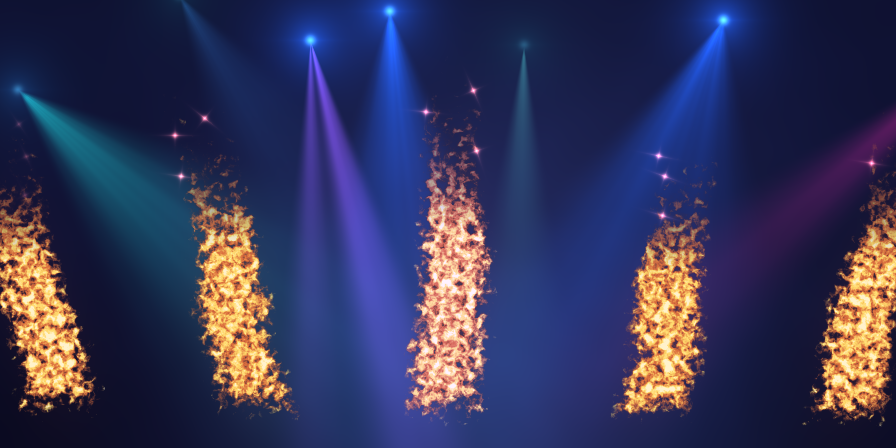
Write a Shadertoy shader that draws this background.

```glsl
vec2 hash2(vec2 p) {
    vec3 q = fract(p.xyx * vec3(0.1031, 0.103, 0.0973));
    q += dot(q, q.yzx + 33.33);
    return fract((q.xx + q.yz) * q.zy);
}

float gradientNoise(vec2 p) {
    vec2 i = floor(p), f = fract(p), u = f * f * f * (f * (f * 6.0 - 15.0) + 10.0);
    vec2 e = vec2(0, 1);
    float a = dot(hash2(i) * 2.0 - 1.0, f);
    float b = dot(hash2(i + e.yx) * 2.0 - 1.0, f - e.yx);
    float c = dot(hash2(i + e.xy) * 2.0 - 1.0, f - e.xy);
    float d = dot(hash2(i + e.yy) * 2.0 - 1.0, f - e.yy);
    return mix(mix(a, b, u.x), mix(c, d, u.x), u.y);
}

float fbm(vec2 p) {
    float sum = 0.0, amp = 0.6;
    for (int i = 0; i < 3; i++) {
        sum += amp * gradientNoise(p);
        p = mat2(1.6, 1.2, -1.2, 1.6) * p + 7.3;
        amp *= 0.5;
    }
    return sum;
}

// Soft cone of light from a lamp towards a target
vec3 beam(vec2 p, vec2 lamp, vec2 target, float spread, float fade, vec3 color) {
    vec2 d = p - lamp, dir = normalize(target - lamp);
    float angle = atan(dir.x * d.y - dir.y * d.x, dot(d, dir));
    float cone = smoothstep(1.0, 0.0, abs(angle) / spread);
    float streaks = 0.95 + 0.2 * gradientNoise(vec2(angle * 16.0, lamp.x * 9.0));
    return color * cone * streaks * exp(-fade * length(d)) * smoothstep(0.0, 0.03, length(d));
}

// Lamp core with a halo and a faint horizontal flare
vec3 lampGlow(vec2 p, vec2 lamp, float power, vec3 color) {
    vec2 d = p - lamp;
    float r = length(d);
    float flare = exp(-abs(d.y) * 130.0 - abs(d.x) * 28.0);
    return power * (color * (0.85 * exp(-r * 18.0) + 0.2 * flare) + vec3(0.3, 0.65, 0.7) * exp(-r * r * 9000.0));
}

// Four-pointed ember
float ember(vec2 d, float turn) {
    d = mat2(cos(turn), sin(turn), -sin(turn), cos(turn)) * d;
    vec2 a = abs(d);
    float rays = exp(-a.x * 80.0 - a.y * 350.0) + exp(-a.y * 130.0 - a.x * 350.0);
    return 0.8 * rays + 0.6 * exp(-dot(d, d) * 30000.0);
}

vec3 fireRamp(float t) {
    vec3 c = mix(vec3(0.26, 0.14, 0.2), vec3(0.86, 0.43, 0.24), smoothstep(0.05, 0.45, t));
    c = mix(c, vec3(1.0, 0.85, 0.42), smoothstep(0.4, 0.72, t));
    return mix(c, vec3(1.0, 0.95, 0.8), smoothstep(0.68, 0.95, t));
}

void mainImage(out vec4 fragColor, in vec2 fragCoord) {
    vec2 p = fragCoord / iResolution.y;
    p.x += 1.0 - 0.5 * iResolution.x / iResolution.y;

    // Hazy stage air, brightest low in the middle, dark in the lower corners
    vec2 c = (p - vec2(1.08, 0.3)) / vec2(0.62, 0.6);
    vec3 edge = mix(vec3(0.035, 0.035, 0.12), vec3(0.055, 0.065, 0.19), smoothstep(0.0, 0.7, p.y));
    vec3 col = mix(edge, vec3(0.14, 0.17, 0.38), exp(-dot(c, c)));
    col *= 1.0 + 0.2 * fbm(p * 3.0);

    // Spotlights
    vec3 blue = vec3(0.07, 0.32, 0.84), teal = vec3(0.04, 0.55, 0.48);
    vec3 violet = vec3(0.46, 0.23, 0.72);
    vec2 lampA = vec2(0.04, 0.8), lampB = vec2(0.693, 0.91);
    vec2 lampC = vec2(0.87, 0.975), lampD = vec2(1.17, 0.9), lampE = vec2(1.615, 0.955);
    col += beam(p, lampA, vec2(0.35, 0.52), 0.46, 2.1, teal);
    col += beam(p, vec2(0.4, 1.01), vec2(0.6, 0.69), 0.4, 3.2, vec3(0.05, 0.15, 0.24));
    col += beam(p, lampB, vec2(0.7, 0.2), 0.13, 2.2, violet * 0.75);
    col += beam(p, lampB, vec2(0.885, 0.14), 0.17, 1.7, violet);
    col += beam(p, lampC, vec2(0.9, 0.5), 0.42, 2.9, blue);
    col += beam(p, lampD, vec2(1.16, 0.4), 0.2, 3.5, vec3(0.12, 0.34, 0.28));
    col += beam(p, lampE, vec2(1.41, 0.6), 0.28, 2.5, blue * 0.7);
    col += beam(p, lampE, vec2(1.52, 0.5), 0.45, 2.5, blue * 0.6);
    col += beam(p, vec2(2.18, 0.88), vec2(1.6, 0.37), 0.22, 2.2, vec3(0.46, 0.05, 0.26));
    col += lampGlow(p, lampA, 0.35, vec3(0.1, 0.5, 0.8));
    col += lampGlow(p, lampB, 0.85, blue) + lampGlow(p, lampC, 0.85, blue);
    col += lampGlow(p, lampD, 0.2, teal) + lampGlow(p, lampE, 0.95, blue);
    col += lampGlow(p, vec2(0.4, 1.01), 0.2, teal);

    // Leaning columns of fire
    float lean[5] = float[](-0.11, -0.1, 0.015, 0.065, 0.12);
    float tall[5] = float[](0.5, 0.54, 0.62, 0.48, 0.54);
    float foot[5] = float[](0.13, 0.565, 1.0, 1.46, 1.885);
    for (int i = 0; i < 5; i++) {
        float id = float(i), base = 0.105 - 0.006 * id;
        float h = (p.y - base) / tall[i];
        float axis = foot[i] + lean[i] * h + 0.008 * sin(h * 8.0 + id * 2.0);
        float dx = p.x - axis;
        if (abs(dx) < 0.3) {
            col += vec3(0.06, 0.02, 0.01) * exp(-dx * dx * 120.0 - 5.0 * (h - 0.4) * (h - 0.4));
            vec2 q = p * 50.0 + id * 17.0;
            vec2 warp = vec2(fbm(q * 0.7), fbm(q * 0.7 + 31.0));
            float clumps = fbm(q + warp * 0.9);
            float veins = abs(fbm(q * 1.3 - warp * 1.2));
            float width = mix(0.086, 0.062, smoothstep(0.4, 1.0, h));
            float body = 1.0 - pow(abs(dx + 0.02 * warp.x) / width, 2.0);
            body = min(body, min((h + 0.03) * 8.0, (1.06 - h) * 2.4));
            body += 0.5 * gradientNoise(p * 17.0 + id * 5.0);
            float density = body + clumps * 1.3 - veins * 0.6;
            float cover = smoothstep(-0.05, 0.65, density);
            float core = smoothstep(0.0, 0.9, body);
            float heat = 0.28 + 0.38 * core + clumps * 1.5 - veins * 0.6;
            heat -= 0.25 * smoothstep(0.55, 0.95, h);
            vec3 fire = fireRamp(heat);
            fire.b += i == 2 ? 0.2 * smoothstep(0.1, 0.6, heat) : 0.0;
            cover *= mix(0.6, 1.0, smoothstep(0.0, 0.4, heat));
            cover *= 1.0 - 0.55 * smoothstep(0.6, 0.95, h);
            col = mix(col, fire, cover);
        }
        // Embers thrown above each column
        for (int k = 0; k < 3; k++) {
            vec2 r = hash2(vec2(id * 5.0 + 3.0, float(k) * 7.0 + 2.0));
            vec2 top = vec2(foot[i] + lean[i], base + tall[i]);
            vec2 at = top + vec2((r.x - 0.5) * 0.15, 0.07 * float(k) - 0.06 + 0.05 * r.y);
            col += vec3(0.9, 0.42, 0.45) * ember(p - at, r.x * 1.5) * min(0.2 + id, 1.0);
        }
    }
    fragColor = vec4(clamp(col, 0.0, 1.0), 1.0);
}
```
